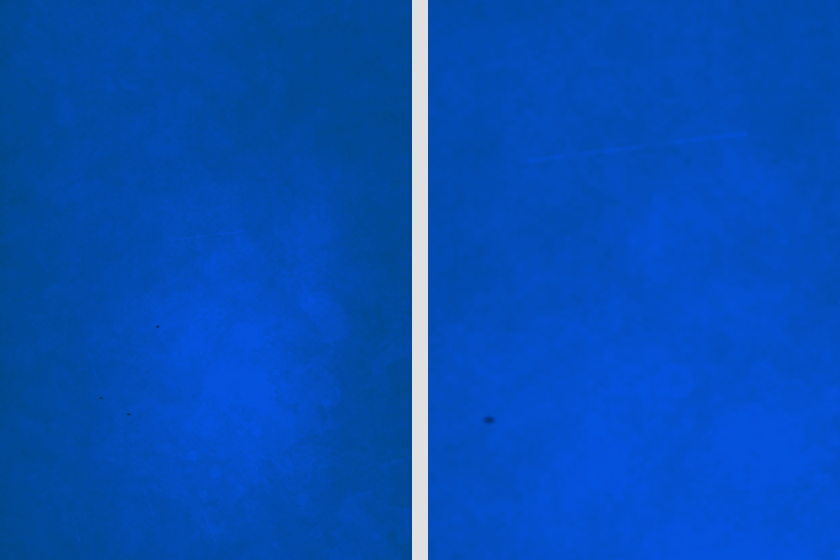
Left: the whole. Right: its middle third, enlarged.
This texture is drawn by a Shadertoy shader. Its source:

```glsl
// A worn, painted blue wall with an upright glow below the centre.
// Soft gaussians set the light; layered value noise adds stains, peeling
// patches and grain; hashed loops scatter pale spots, specks and scratches.

const vec3 DEEP_BLUE = vec3(0.002, 0.275, 0.535);
const vec3 MID_BLUE = vec3(0.008, 0.292, 0.685);
const vec3 BRIGHT_BLUE = vec3(0.020, 0.320, 0.865);

float hash(vec2 p) {
    return fract(sin(dot(p, vec2(127.1, 311.7))) * 43758.5453);
}

vec2 hash2(float n) {
    return vec2(hash(vec2(n, 1.7)), hash(vec2(n, 8.3)));
}

float valueNoise(vec2 p) {
    vec2 cell = floor(p);
    vec2 f = fract(p);
    f = f * f * (3.0 - 2.0 * f);
    float low = mix(hash(cell), hash(cell + vec2(1.0, 0.0)), f.x);
    float high = mix(hash(cell + vec2(0.0, 1.0)), hash(cell + 1.0), f.x);
    return mix(low, high, f.y);
}

// Fractal noise around 0.5; gain sets the share of fine octaves
float fbm(vec2 p, float gain) {
    float sum = 0.0;
    float total = 0.0;
    float weight = 1.0;
    for (int i = 0; i < 5; i++) {
        sum += weight * valueNoise(p);
        total += weight;
        p = mat2(0.8, 0.6, -0.6, 0.8) * p * 2.03 + 7.1;
        weight *= gain;
    }
    return sum / total;
}

float gaussian(vec2 p, vec2 centre, vec2 radius) {
    vec2 d = (p - centre) / radius;
    return exp(-0.5 * dot(d, d));
}

float segmentDistance(vec2 p, vec2 a, vec2 b) {
    vec2 ab = b - a;
    float t = clamp(dot(p - a, ab) / dot(ab, ab), 0.0, 1.0);
    return length(p - a - ab * t);
}

// Large scale light: bright core, wide halo and darker sides
float lighting(vec2 p, float width) {
    vec2 core = vec2(0.57 * width, 0.33);
    float light = 0.22;
    light += 0.49 * gaussian(p, core, vec2(0.115, 0.21));
    light += 0.24 * gaussian(p, core, vec2(0.27, 0.42));
    light += 0.15 * gaussian(p, vec2(0.77 * width, 0.58), vec2(0.04, 0.09));
    light -= 0.15 * gaussian(p, vec2(0.90 * width, 0.40), vec2(0.07, 0.18));
    light -= 0.07 * gaussian(p, vec2(0.75 * width, 0.83), vec2(0.16, 0.10));
    light += 0.09 * gaussian(p, vec2(0.40 * width, 0.98), vec2(0.20, 0.12));
    return light - 0.14 * exp(-p.x / 0.05) - 0.06 * exp(-(width - p.x) / 0.04);
}

// Cloudy stains, ragged patches, mottling and fine grain
float wear(vec2 p, float width) {
    vec2 warp = vec2(fbm(p * 9.0, 0.5), fbm(p * 9.0 + 31.0, 0.5)) - 0.5;
    float clouds = fbm(p * vec2(7.0, 4.5) + warp, 0.55) - 0.5;
    float mottle = fbm(p * 26.0 + warp * 2.0, 0.75) - 0.5;
    float flakes = smoothstep(0.52, 0.58, fbm(p * 16.0 + warp * 1.5 + 4.0, 0.6));
    float flaking = 0.04 + 0.11 * smoothstep(0.4, 0.75, p.x / width)
                  * smoothstep(0.68, 0.25, p.y);
    float grain = valueNoise(p * 170.0) + valueNoise(p * 310.0 + 5.0) - 1.0;
    return 0.34 * clouds + 0.42 * mottle + flaking * (flakes - 0.35) + 0.095 * grain;
}

// Pale ragged spots, mostly low on the right
float paleSpots(vec2 p, float width) {
    float ragged = 0.016 * (fbm(p * 60.0, 0.6) - 0.5);
    float mask = 0.0;
    for (int i = 0; i < 18; i++) {
        vec2 r = hash2(float(i) + 20.0);
        vec2 centre = vec2(mix(0.45, 1.0, r.x) * width, 0.45 * r.y);
        float radius = mix(0.004, 0.012, hash(r));
        float d = length(p - centre) + ragged;
        mask = max(mask, 1.0 - smoothstep(radius - 0.002, radius + 0.002, d));
    }
    return mask;
}

// Few tiny dark specks, wider than tall
float darkSpecks(vec2 p, float width) {
    float mask = 0.0;
    for (int i = 0; i < 3; i++) {
        vec2 centre = hash2(float(i) + 61.0) * vec2(width, 0.45);
        float d = length((p - centre) * vec2(0.65, 1.0));
        mask = max(mask, 1.0 - smoothstep(0.0005, 0.0035, d));
    }
    return mask;
}

// Faint hairline scratches, steep or nearly level
float scratches(vec2 p, float width) {
    float mask = 0.0;
    for (int i = 0; i < 6; i++) {
        vec2 r = hash2(float(i) + 90.0);
        float angle = (i % 3 == 0 ? 0.15 : 1.95) + 0.3 * (r.x - 0.5);
        vec2 start = r * vec2(width, 0.65);
        vec2 end = start + mix(0.05, 0.14, r.y) * vec2(cos(angle), sin(angle));
        mask = max(mask, 1.0 - smoothstep(0.0005, 0.0022, segmentDistance(p, start, end)));
    }
    return mask * smoothstep(0.2, 0.5, valueNoise(p * 45.0));
}

void mainImage(out vec4 fragColor, in vec2 fragCoord) {
    vec2 p = fragCoord / iResolution.y;
    float width = iResolution.x / iResolution.y;
    float tone = lighting(p, width) + wear(p, width);
    tone += 0.13 * paleSpots(p, width) + 0.16 * scratches(p, width);
    tone = clamp(tone, 0.0, 1.0);
    vec3 color = mix(DEEP_BLUE, MID_BLUE, min(tone * 2.0, 1.0));
    color = mix(color, BRIGHT_BLUE, max(tone * 2.0 - 1.0, 0.0));
    fragColor = vec4(color * (1.0 - 0.35 * darkSpecks(p, width)), 1.0);
}
```
